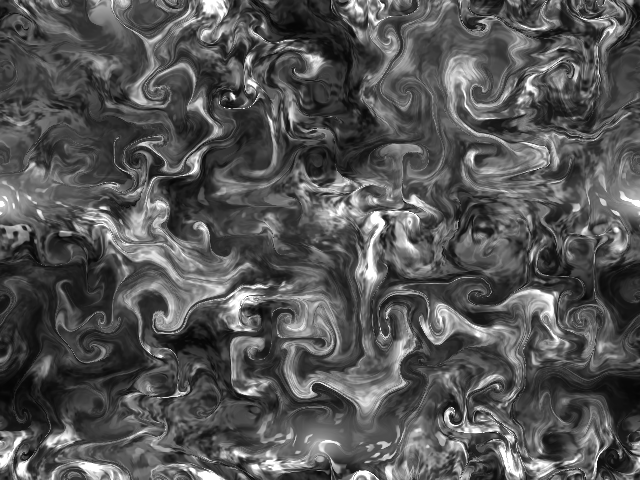
A Shadertoy shader for this texture:

```glsl
const float TAU = 6.2831853;
const vec2 TILE = vec2(4.0, 3.0);   // size of one tile in noise units

float hash(vec2 p) {
    return fract(sin(dot(p, vec2(127.1, 311.7))) * 43758.5453);
}

// Value noise that wraps after a whole number of cells
float noise(vec2 p, float freq, float seed) {
    p *= freq;
    vec2 period = TILE * freq;
    vec2 i = floor(p);
    vec2 f = p - i;
    f = f * f * f * (f * (f * 6.0 - 15.0) + 10.0);
    vec2 a = mod(i, period) + seed;
    vec2 b = mod(i + 1.0, period) + seed;
    return mix(mix(hash(a), hash(vec2(b.x, a.y)), f.x),
               mix(hash(vec2(a.x, b.y)), hash(b), f.x), f.y);
}

float fbm(vec2 p, float freq, float seed, int octaves, float gain) {
    float sum = 0.0, total = 0.0, amp = 1.0;
    for (int i = 0; i < octaves; i++) {
        sum += amp * noise(p, freq, seed + 3.7 * float(i));
        total += amp;
        amp *= gain;
        freq *= 2.0;
    }
    return sum / total;
}

// Divergence-free wind around the hills of a noise field
vec2 wind(vec2 p, float freq, float seed) {
    float e = 0.04 / freq;
    float n = noise(p, freq, seed);
    float dx = noise(p + vec2(e, 0.0), freq, seed) - n;
    float dy = noise(p + vec2(0.0, e), freq, seed) - n;
    return vec2(dy, -dx) / e;
}

// Carry a point along the wind, which draws noise out into curls
vec2 advect(vec2 p, float stepSize) {
    for (int i = 0; i < 10; i++) {
        p += stepSize * (wind(p, 2.0, 5.3) + 0.3 * wind(p, 5.0, 9.1));
    }
    return p;
}

// Soft wrapping spot and its twin, half a tile away on both axes
float spots(vec2 uv, vec2 center, vec2 sharpness) {
    vec2 c = cos(TAU * (uv - center));
    return exp(dot(sharpness, c - 1.0)) + exp(dot(sharpness, -c - 1.0));
}

void mainImage(out vec4 fragColor, in vec2 fragCoord) {
    vec2 uv = fragCoord / iResolution.xy;
    vec2 p = uv * TILE;
    vec2 curled = advect(p, 0.035);
    vec2 ruffled = mix(p, curled, 0.25);

    // Broad cloud cover and thin wisps inside it
    float haze = smoothstep(0.25, 0.75, fbm(ruffled, 1.0, 2.2, 4, 0.5));
    float cover = smoothstep(0.34, 0.62, fbm(curled, 2.0, 17.4, 5, 0.55));
    float wisps = smoothstep(0.27, 0.75, fbm(curled, 4.0, 31.6, 5, 0.68));
    float shade = mix(0.05 + 0.24 * haze, 0.17 + 0.62 * wisps, cover);

    // Fine broken grain in patches
    float grain = smoothstep(0.28, 0.72, fbm(ruffled, 14.0, 43.8, 3, 0.8));
    float patchy = smoothstep(0.36, 0.6, fbm(ruffled, 2.0, 57.5, 3, 0.5));
    shade *= mix(0.8 + 0.4 * grain, 0.3 + 1.4 * grain, patchy);

    // Dark open sea
    float sea = spots(uv, vec2(0.03, 0.18), vec2(5.0, 12.0));
    shade *= 1.0 - 0.75 * min(sea, 1.0);

    // Smooth glowing haze with a bright core
    float veil = spots(uv, vec2(0.52, 0.09), vec2(2.0, 16.0));
    float core = spots(uv, vec2(0.5, 0.075), vec2(45.0, 40.0));
    float veilTone = 0.36 + 0.1 * (haze - 0.5) + 0.42 * core;
    shade = mix(shade, veilTone, 0.8 * smoothstep(0.15, 0.8, veil));

    // Bright bunches of small puffs
    float belt = spots(uv, vec2(0.05, 0.05), vec2(2.0, 11.0));
    float bunch = smoothstep(0.35, 0.62, fbm(ruffled, 4.0, 71.9, 3, 0.6));
    float puff = smoothstep(0.38, 0.72, fbm(ruffled, 8.0, 83.2, 4, 0.75));
    shade += (0.12 + 0.95 * belt) * bunch * puff;

    // Sparse flecks around the haze
    float fleck = smoothstep(0.62, 0.78, fbm(ruffled, 16.0, 97.6, 2, 0.6));
    float fleckBelt = spots(uv, vec2(0.55, 0.05), vec2(0.7, 9.0));
    shade += 0.55 * fleck * min(fleckBelt, 1.0);

    fragColor = vec4(vec3(clamp(shade, 0.02, 1.0)), 1.0);
}
```
